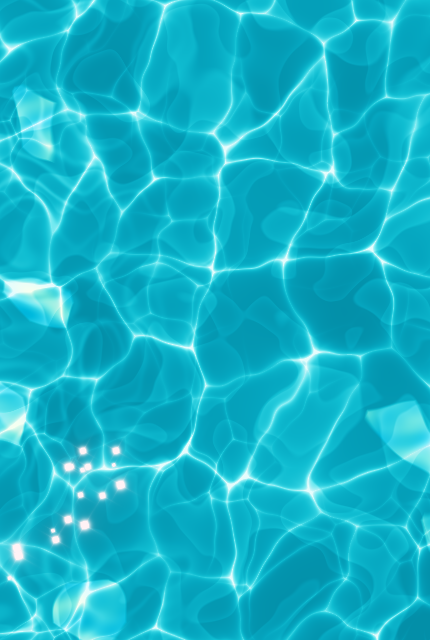
Give the GLSL for this texture, as a Shadertoy shader.

```glsl
// Sunlit turquoise pool water: a caustic web, bright facets and a cluster of sun glints.

vec2 hash2(vec2 p) {
    p = vec2(dot(p, vec2(127.1, 311.7)), dot(p, vec2(269.5, 183.3)));
    return fract(sin(p) * 43758.55);
}

float gradDot(vec2 cell, vec2 corner, vec2 f) {
    return dot(hash2(cell + corner) * 2.0 - 1.0, f - corner);
}

float gradientNoise(vec2 p) {
    vec2 i = floor(p), f = p - i;
    vec2 u = f * f * f * (f * (f * 6.0 - 15.0) + 10.0);
    return mix(mix(gradDot(i, vec2(0, 0), f), gradDot(i, vec2(1, 0), f), u.x),
               mix(gradDot(i, vec2(0, 1), f), gradDot(i, vec2(1, 1), f), u.x), u.y);
}

vec2 noise2(vec2 p) {
    return vec2(gradientNoise(p), gradientNoise(p + vec2(37.2, 11.8)));
}

// x: gap to the nearest seam, y: gap to the nearest junction, z: cell id
vec3 cells(vec2 p) {
    vec2 i = floor(p), f = p - i;
    vec3 nearest = vec3(8.0);
    float id = 0.0;
    for (int y = -1; y <= 1; y++)
    for (int x = -1; x <= 1; x++) {
        vec2 o = vec2(x, y);
        vec2 h = hash2(i + o);
        float d = length(o + 0.08 + 0.84 * h - f);
        if (d < nearest.x) {
            nearest = vec3(d, nearest.xy);
            id = fract(h.x * 17.3 + h.y * 31.7);
        } else if (d < nearest.y) {
            nearest = vec3(nearest.x, d, nearest.y);
        } else {
            nearest.z = min(nearest.z, d);
        }
    }
    return vec3(nearest.yz - nearest.x, id);
}

// Light sheet with one crisp border that fades away on the other side
float fold(float n) {
    return smoothstep(0.0, 0.035, n) * exp(-7.0 * max(n, 0.0));
}

vec3 waterColor(float light) {
    vec3 ramp[7] = vec3[7](
        vec3(0.01, 0.56, 0.66), vec3(0.02, 0.65, 0.75), vec3(0.06, 0.74, 0.82),
        vec3(0.19, 0.82, 0.88), vec3(0.43, 0.91, 0.94), vec3(0.67, 0.94, 0.96),
        vec3(0.90, 0.99, 0.99));
    light = clamp(light, 0.0, 5.99);
    int k = int(light);
    return mix(ramp[k], ramp[k + 1], fract(light));
}

// White core, soft halo and short diffraction spikes
float glint(vec2 d, float size) {
    float r = length(d) / size;
    vec2 a = abs(mat2(0.87, 0.5, -0.5, 0.87) * d) / size;
    float spikes = exp(-a.x * 5.0 - a.y * 0.9) + exp(-a.y * 5.0 - a.x * 0.9);
    return 1.3 * exp(-r * r * 1.6) + 0.5 * spikes + 0.18 * exp(-r * 0.8);
}

void mainImage(out vec4 fragColor, in vec2 fragCoord) {
    vec2 p = fragCoord / iResolution.x;

    // Surface waves bend everything seen through them
    vec2 w = p + 0.10 * noise2(p * 4.0) + 0.020 * noise2(p * 14.0);
    w.x -= 0.15 * p.y;
    vec3 web = cells(w * vec2(5.4, 4.8) + 3.0);
    vec3 fine = cells((w + 0.03 * noise2(p * 9.0 + 5.0)) * vec2(8.5, 7.0) + 21.0);
    vec3 pane = cells((p + 0.05 * noise2(p * 7.0 + 9.0)) * 7.0 + 40.0);

    // Broad tone of the pool, darker in the lower right corner
    float light = 0.2 + 1.0 * gradientNoise(p * 2.2 + 4.0) + 0.6 * web.z;
    light -= 0.6 * smoothstep(0.55, 0.0, length(p - vec2(1.0, 0.0)));

    // Main web: glow, thin filaments of uneven strength, flared junctions
    float flicker = clamp(0.55 + 1.5 * gradientNoise(p * 6.0 + 7.0), 0.1, 1.2);
    light += 0.8 * exp(-web.x / 0.18);
    light += (0.7 + 2.4 * flicker) * exp(-web.x / 0.04);
    light += (1.0 + 3.0 * flicker) * exp(-web.y / 0.09);

    // Finer web that comes and goes
    float patches = smoothstep(-0.15, 0.3, gradientNoise(p * 3.0 + 15.0));
    light += patches * (1.6 * exp(-fine.x / 0.05) + 1.8 * exp(-fine.y / 0.08));

    // Translucent veils, and curled ripples toward the left
    light += 1.1 * fold(gradientNoise(w * 5.5 + 2.0));
    light += 0.7 * fold(gradientNoise(w * 9.0 + 30.0));
    float curl = gradientNoise(w * 5.0 + 50.0);
    float ripple = pow(0.5 + 0.5 * cos(curl * 28.0), 5.0);
    light += 0.9 * ripple * smoothstep(0.55, 0.1, p.x) * (0.3 + flicker);

    // A few cells focus the sun into bright facets
    float sheen = gradientNoise(p * vec2(12.0, 18.0) + 60.0);
    float facet = step(0.9, pane.z) * smoothstep(0.08, 0.18, pane.x);
    light += facet * (2.0 + 2.2 * sheen);

    vec3 color = waterColor(light);
    color += facet * sheen * vec3(0.16, 0.03, -0.12);

    // Sun glints strewn along a slanted band at the lower left
    for (int i = 0; i < 17; i++) {
        vec2 h = hash2(vec2(float(i), 8.0));
        vec2 s = hash2(vec2(float(i), 23.0));
        vec2 spot = vec2(0.02 + 0.27 * h.x, 0.12 + 0.22 * h.x + 0.19 * h.y);
        float shine = glint(p - spot, mix(0.006, 0.016, s.x * s.x));
        color = mix(color, vec3(1.0, 0.95, 0.96), clamp(shine, 0.0, 1.0));
    }

    fragColor = vec4(clamp(color, 0.0, 1.0), 1.0);
}
```
